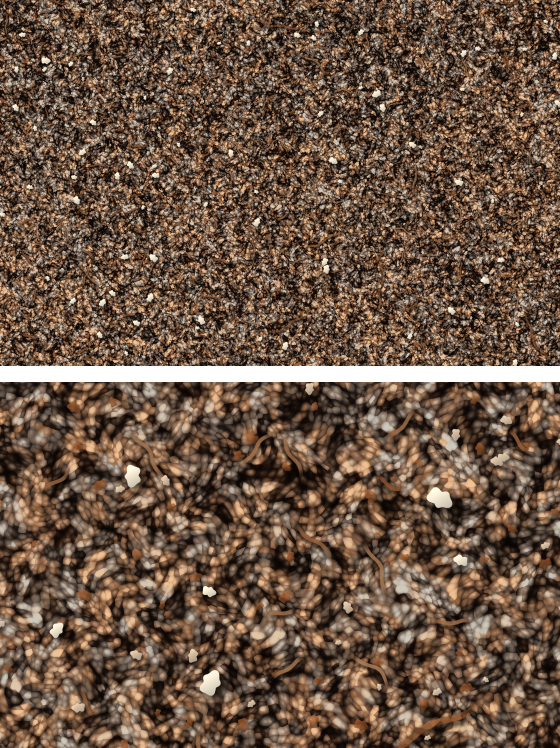
Top: the whole. Bottom: its middle third, enlarged.
This texture is drawn by a Shadertoy shader. Its source:

```glsl
// Dark potting soil: crumbly grains, thin root fibres and pale perlite specks.

const vec3 PIT    = vec3(0.03, 0.015, 0.01);
const vec3 SHADOW = vec3(0.11, 0.07, 0.05);
const vec3 HUMUS  = vec3(0.27, 0.20, 0.15);
const vec3 EARTH  = vec3(0.40, 0.33, 0.28);
const vec3 BARK   = vec3(0.52, 0.39, 0.29);
const vec3 DUST   = vec3(0.63, 0.53, 0.45);
const vec3 CREAM  = vec3(0.87, 0.78, 0.67);
const vec3 PERLITE = vec3(0.96, 0.92, 0.83);
const vec3 RUST   = vec3(0.56, 0.31, 0.15);
const vec3 STRAW  = vec3(0.72, 0.53, 0.37);

vec3 hash3(vec2 p) {
    vec3 q = fract(p.xyx * vec3(0.1031, 0.1030, 0.0973));
    q += dot(q, q.yxz + 33.33);
    return fract((q.xxy + q.yzz) * q.zyx);
}

// Smooth cellular noise: x = grain tone, y = grain warmth, z = nearest distance.
vec3 grains(vec2 p, float scale, float seed) {
    p *= scale;
    vec2 cell = floor(p), f = fract(p);
    vec3 sum = vec3(0.0);
    float nearest = 2.0;
    for (int y = -1; y <= 1; y++)
    for (int x = -1; x <= 1; x++) {
        vec2 o = vec2(x, y);
        vec2 id = cell + o + seed;
        float d = length(o + hash3(id).xy - f);
        sum += exp(-18.0 * d) * vec3(hash3(id + 57.0).xy, 1.0);
        nearest = min(nearest, d);
    }
    return vec3(sum.xy / sum.z, nearest);
}

// Scattered lumpy specks: x = coverage, y = soft shadow, z = lit side.
vec3 specks(vec2 p, float scale, float seed, float share, float radius, float aa) {
    p *= scale;
    aa *= scale;
    vec2 cell = floor(p);
    vec3 result = vec3(0.0);
    for (int y = -1; y <= 1; y++)
    for (int x = -1; x <= 1; x++) {
        vec2 id = cell + vec2(x, y);
        vec3 place = hash3(id + seed), form = hash3(id + seed + 31.0);
        if (place.z > share) continue;
        vec2 q = p - id - place.xy;
        float a = atan(q.y, q.x);
        float lumps = 1.0 + 0.22 * sin(2.0 * a + 6.3 * form.x) + 0.12 * sin(5.0 * a + 6.3 * form.y);
        float r = radius * scale * mix(0.55, 1.2, form.z);
        float cover = 1.0 - smoothstep(-aa, aa, length(q) - r * lumps);
        float shade = 1.0 - smoothstep(0.6, 1.7, length(q - r * vec2(0.35, -0.5)) / r);
        float lit = 0.5 + 0.35 * dot(q, vec2(-0.5, 0.85)) / r;
        if (cover > result.x) result.xz = vec2(cover, lit);
        result.y = max(result.y, shade);
    }
    return result;
}

// Bent tapering fibres: x = coverage, y = shadow, z = colour choice.
vec3 fibres(vec2 p, float scale, float seed, float share, float width, float aa) {
    p *= scale;
    aa *= scale;
    vec2 cell = floor(p);
    vec3 result = vec3(0.0);
    for (int y = -1; y <= 1; y++)
    for (int x = -1; x <= 1; x++) {
        vec2 id = cell + vec2(x, y);
        vec3 place = hash3(id + seed), form = hash3(id + seed + 83.0);
        if (place.z > share) continue;
        vec2 q = p - id - place.xy;
        float angle = (form.x - 0.5) * 3.0;
        float c = cos(angle), s = sin(angle);
        q = vec2(c * q.x + s * q.y, c * q.y - s * q.x);
        float reach = mix(0.16, 0.42, form.y);
        q.y += (form.z - 0.5) * 2.0 * q.x * q.x + 0.02 * sin(q.x * 17.0 + 6.3 * form.y);
        float taper = 1.0 - smoothstep(0.5 * reach, reach, abs(q.x));
        float w = width * scale;
        float cover = taper * (1.0 - smoothstep(w - aa, w + aa, abs(q.y)));
        float shade = taper * (1.0 - smoothstep(w, 3.0 * w, abs(q.y + w * c)));
        if (cover > result.x) result.xz = vec2(cover, form.z);
        result.y = max(result.y, shade);
    }
    return result;
}

// Soil colour for a tone spread evenly over 0..1.
vec3 soilRamp(float t) {
    vec3 col = mix(PIT, SHADOW, clamp(t / 0.09, 0.0, 1.0));
    col = mix(col, HUMUS, clamp((t - 0.09) / 0.21, 0.0, 1.0));
    col = mix(col, EARTH, clamp((t - 0.30) / 0.24, 0.0, 1.0));
    col = mix(col, BARK, clamp((t - 0.54) / 0.19, 0.0, 1.0));
    col = mix(col, DUST, clamp((t - 0.73) / 0.15, 0.0, 1.0));
    return mix(col, CREAM, clamp((t - 0.88) / 0.11, 0.0, 1.0));
}

void mainImage(out vec4 fragColor, in vec2 fragCoord) {
    vec2 p = fragCoord / iResolution.y;
    float aa = 0.8 / iResolution.y;

    // Crumbs at three sizes, with dark gaps between them
    vec2 warped = p + 0.003 * sin(p.yx * vec2(83.0, 97.0) + 2.0 * sin(p * 41.0));
    vec3 clod = grains(warped, 34.0, 11.0);
    vec3 crumb = grains(warped, 86.0, 137.0);
    vec3 grit = grains(warped, 165.0, 291.0);
    float patches = sin(p.x * 4.1 + 2.0 * sin(p.y * 3.3)) * sin(p.y * 5.2 + p.x * 2.7 + 1.0);
    float tone = 0.28 * (clod.x - 0.5) + 0.52 * (crumb.x - 0.5) + 0.48 * (grit.x - 0.5);
    tone += 0.6 * (0.43 - crumb.z) + 0.5 * (0.43 - grit.z) + 0.03 * patches;
    vec3 col = soilRamp(1.0 / (1.0 + exp(-6.6 * tone)));

    // Grey to rusty variation
    float warmth = 0.4 * clod.y + 0.6 * crumb.y + 0.08 * patches;
    col *= mix(vec3(0.93, 1.01, 1.10), vec3(1.09, 0.98, 0.86), smoothstep(0.2, 0.8, warmth));
    vec3 fleck = specks(p, 38.0, 411.0, 0.16, 0.0045, aa);
    col = mix(col, RUST * (0.6 + 0.8 * fleck.z), 0.7 * fleck.x);

    // Fine roots, then a few longer twigs
    vec3 root = fibres(p, 12.0, 503.0, 0.6, 0.0018, aa);
    vec3 twig = fibres(p, 4.5, 617.0, 0.3, 0.0029, aa);
    col *= 1.0 - 0.5 * max(root.y, twig.y);
    col = mix(col, mix(RUST, STRAW, root.z), 0.8 * root.x);
    col = mix(col, mix(RUST, STRAW, twig.z) * (0.65 + 0.5 * grit.x), 0.8 * twig.x);

    // Perlite, small and large
    vec3 chip = specks(p, 27.0, 701.0, 0.17, 0.0042, aa);
    vec3 bead = specks(p, 11.0, 809.0, 0.42, 0.0085, aa);
    col *= 1.0 - 0.55 * max(chip.y, bead.y);
    col = mix(col, CREAM * (0.8 + 0.4 * chip.z), 0.9 * chip.x);
    col = mix(col, PERLITE * (0.78 + 0.38 * bead.z), bead.x);

    fragColor = vec4(clamp(col, 0.0, 1.0), 1.0);
}
```
